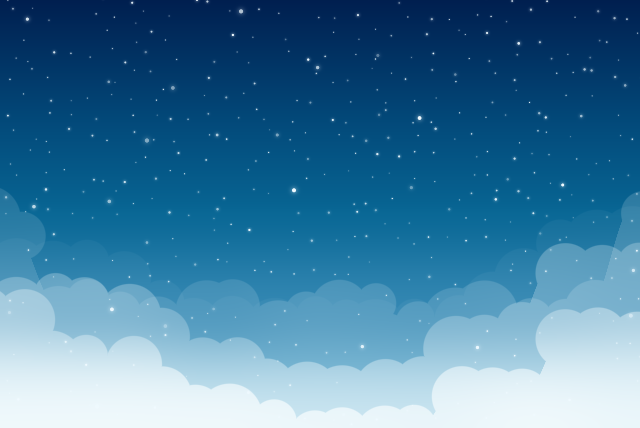
Give the GLSL for this background, as a Shadertoy shader.

```glsl
// Starry night sky fading from navy to pale blue above a valley of layered clouds.

// Sky colours, from zenith to horizon
const vec3 ZENITH  = vec3(0.00, 0.12, 0.31);
const vec3 UPPER   = vec3(0.01, 0.29, 0.48);
const vec3 MIDDLE  = vec3(0.03, 0.40, 0.58);
const vec3 LOWER   = vec3(0.20, 0.53, 0.70);
const vec3 HORIZON = vec3(0.45, 0.72, 0.84);

// Clouds
const vec3  CLOUD_WHITE  = vec3(0.95, 0.98, 0.99);
const float PUFF_SPACING = 0.085;
const float PUFF_MIN     = 0.045;
const float PUFF_MAX     = 0.080;
const int   PUFF_COUNT   = 20;
const float MIST_HEIGHT  = 0.28;

// Stars
const vec3  STAR_COLOR = vec3(0.94, 0.98, 1.00);
const float SMALL_CELL = 0.047;
const float LARGE_CELL = 0.155;

float hash(vec2 p) {
    return fract(sin(dot(p, vec2(127.1, 311.7))) * 43758.545);
}

float noise(vec2 p) {
    vec2 cell = floor(p), f = fract(p);
    f = f * f * (3.0 - 2.0 * f);
    float low  = mix(hash(cell), hash(cell + vec2(1, 0)), f.x);
    float high = mix(hash(cell + vec2(0, 1)), hash(cell + vec2(1, 1)), f.x);
    return mix(low, high, f.y);
}

vec3 skyColor(float y) {
    vec3 c = mix(HORIZON, LOWER, smoothstep(0.0, 0.30, y));
    c = mix(c, MIDDLE, smoothstep(0.26, 0.54, y));
    c = mix(c, UPPER, clamp((y - 0.50) / 0.21, 0.0, 1.0));
    return mix(c, ZENITH, clamp((y - 0.71) / 0.29, 0.0, 1.0));
}

// Height of each cloud bank, stepping down into the valley and up again
float skyline(int layer, float x) {
    if (layer == 0)
        return 0.44 - 0.13 * smoothstep(0.22, 0.45, x)
                    + 0.20 * smoothstep(1.02, 1.40, x);
    if (layer == 1)
        return 0.56 - 0.235 * smoothstep(0.02, 0.14, x)
                    + 0.23 * smoothstep(1.38, 1.48, x)
                    + 0.02 * cos(20.3 * (x - 0.51));
    if (layer == 2)
        return 0.36 - 0.08 * smoothstep(0.27, 0.35, x)
                    - 0.065 * smoothstep(0.37, 0.45, x)
                    - 0.06 * smoothstep(0.54, 0.65, x)
                    + 0.10 * smoothstep(0.96, 1.07, x)
                    + 0.18 * smoothstep(1.19, 1.29, x);
    return 0.33 - 0.115 * smoothstep(0.04, 0.13, x)
                - 0.105 * smoothstep(0.32, 0.41, x)
                - 0.06 * smoothstep(0.57, 0.66, x)
                + 0.085 * smoothstep(0.98, 1.06, x)
                + 0.14 * smoothstep(1.23, 1.32, x);
}

// Signed distance to a bank: round puffs hung below its skyline
float cloudDistance(int layer, vec2 p) {
    float seed = float(layer) * 17.0 + 3.0;
    float d = p.y - skyline(layer, p.x) + 0.05;
    for (int i = 0; i < PUFF_COUNT; i++) {
        vec2 id = vec2(float(i), seed);
        float radius = mix(PUFF_MIN, PUFF_MAX, hash(id));
        float x = (float(i) - 0.5 + 0.4 * (hash(id + 5.3) - 0.5)) * PUFF_SPACING;
        float y = skyline(layer, x) - radius + 0.02 * (hash(id + 9.1) - 0.5);
        d = min(d, length(p - vec2(x, y)) - radius);
    }
    return d;
}

// Blends one translucent bank over the scene, thickening toward the ground
vec3 addCloud(vec3 color, vec2 p, int layer, float density, float mist) {
    float edge = 0.8 / iResolution.y;
    float cover = 1.0 - smoothstep(-edge, edge, cloudDistance(layer, p));
    float glow = 0.8 + 0.4 * noise(p * 4.0 + float(layer) * 7.0);
    float alpha = density * glow + mist * (1.0 - smoothstep(0.0, MIST_HEIGHT, p.y));
    return mix(color, CLOUD_WHITE, cover * alpha);
}

// One star per chosen cell, with a small core and a faint halo
float stars(vec2 p, float cellSize, float amount, float minRadius, float maxRadius) {
    vec2 id = floor(p / cellSize);
    vec2 jitter = vec2(hash(id + 1.7), hash(id + 8.2));
    vec2 center = (id + 0.12 + 0.76 * jitter) * cellSize;
    float size = hash(id + 4.4);
    float radius = mix(minRadius, maxRadius, size * size);
    float d = length(p - center);
    float edge = 0.7 / iResolution.y;
    float core = 1.0 - smoothstep(radius - edge, radius + edge, d);
    float halo = 0.3 * exp(-d * d / (radius * radius * 3.0));
    float shine = mix(0.35, 1.0, hash(id + 6.6));
    return step(hash(id + 2.9), amount) * shine * max(core, halo);
}

void mainImage(out vec4 fragColor, in vec2 fragCoord) {
    vec2 p = fragCoord / iResolution.y;
    vec3 color = skyColor(p.y);

    // Cloud banks, far to near
    color = addCloud(color, p, 0, 0.04, 0.0);
    color = addCloud(color, p, 1, 0.14, 0.05);
    color = addCloud(color, p, 2, 0.25, 0.33);
    color = addCloud(color, p, 3, 0.36, 0.50);

    // Stars thin out toward the ground
    float density = mix(0.35, 0.75, smoothstep(0.1, 0.7, p.y));
    float light = stars(p, SMALL_CELL, density, 0.0012, 0.0030);
    light = max(light, stars(p + 3.1, LARGE_CELL, 0.6, 0.0030, 0.0055));
    fragColor = vec4(mix(color, STAR_COLOR, light), 1.0);
}
```
